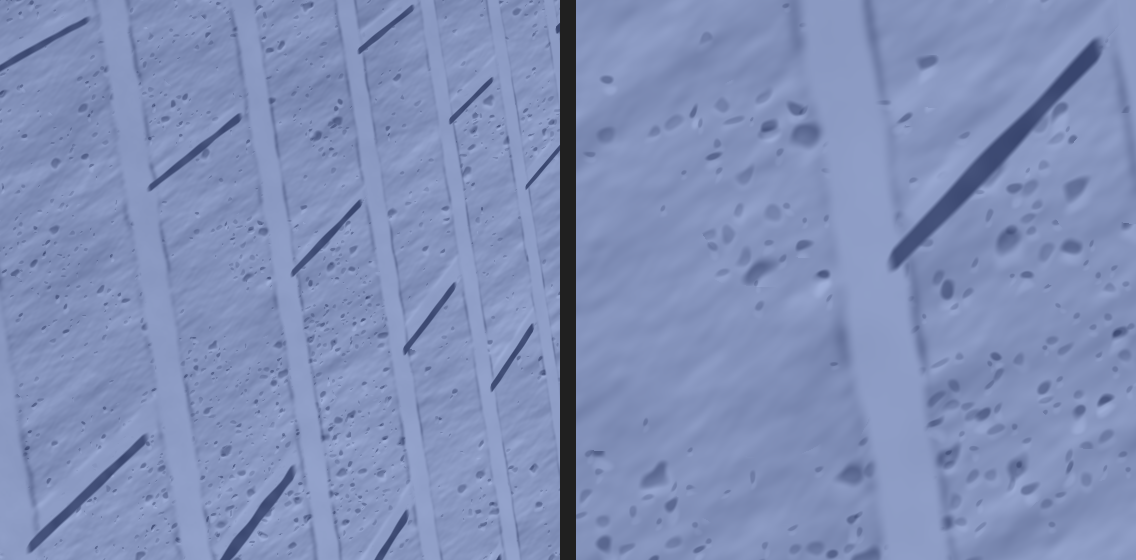
Left: the whole. Right: its middle third, enlarged.
This texture is drawn by a three.js fragment shader. Its source:

```glsl
// Painted brick wall seen at a slant: courses run between smooth mortar rails that
// crowd together to the right, with dark slots staggered along each course.
// A projective course index places rails and slots; noise adds pits and streaks.

varying vec2 vUv;

const vec3 SHADOW = vec3(0.21, 0.26, 0.42);
const vec3 PAINT  = vec3(0.58, 0.64, 0.80);

const float SLANT   = 0.155;  // sideways lean of the rails
const float FIRST_X = 0.276;  // rail zero at mid height
const float SPACING = 0.310;  // rail spacing before foreshortening
const float SHRINK  = 0.1453; // foreshortening per course
const float BRICK   = 0.661;  // brick length in course zero

float hash(vec2 p) {
  vec3 q = fract(p.xyx * 0.1031);
  q += dot(q, q.yzx + 33.33);
  return fract((q.x + q.y) * q.z);
}

float noise(vec2 p) {
  vec2 i = floor(p), f = fract(p);
  f = f * f * (3.0 - 2.0 * f);
  return mix(mix(hash(i), hash(i + vec2(1.0, 0.0)), f.x),
             mix(hash(i + vec2(0.0, 1.0)), hash(i + 1.0), f.x), f.y);
}

float fbm(vec2 p) {
  float sum = 0.0, amp = 0.5;
  for (int i = 0; i < 4; i++) {
    sum += amp * noise(p);
    p = p * 2.03 + 17.3;
    amp *= 0.5;
  }
  return sum;
}

// Continuous course index at a point, and its inverse along x
float courseAt(vec2 p) {
  float x = p.x + SLANT * (p.y - 0.5);
  return (x - FIRST_X) / (SPACING - SHRINK * x);
}

float courseX(float course, float y) {
  return (FIRST_X + SPACING * course) / (1.0 + SHRINK * course) - SLANT * (y - 0.5);
}

// Nearest slot of a column: signed distance above its line, and its index
vec2 nearestSlot(vec2 p, float column) {
  float depth = 1.0 + SHRINK * column;
  float phase = fract(0.405 + 0.325 * column + 0.04 * step(mod(column + 1.0, 3.0), 0.5));
  vec2 best = vec2(10.0, 0.0);
  for (int i = -1; i < 3; i++) {
    float k = float(i);
    float down = (phase + k) * BRICK / depth;
    vec2 mid = vec2(courseX(column + 0.45, 1.0 - down), 1.0 - down);
    float slope = 0.5 + 0.384 * mid.x + down * (0.307 + 0.768 * mid.x);
    float d = (p.y - mid.y - slope * (p.x - mid.x)) / sqrt(1.0 + slope * slope);
    if (abs(d) < abs(best.x)) best = vec2(d, k);
  }
  return vec2(best.x * depth, best.y);
}

// Scattered pits: x is the dark hollow, y the lit rim beside it
vec2 pits(vec2 q, float density) {
  vec2 cell = floor(q), result = vec2(0.0);
  for (int j = -1; j <= 1; j++) {
    for (int i = -1; i <= 1; i++) {
      vec2 id = cell + vec2(float(i), float(j));
      vec2 center = id + 0.2 + 0.6 * vec2(hash(id + 3.1), hash(id + 8.7));
      float size = hash(id + 21.3);
      float radius = mix(0.13, 0.38, size * size);
      vec2 away = (q - center) * vec2(0.65, 1.0);
      float present = step(hash(id + 47.9), density);
      float hollow = 1.0 - smoothstep(0.4 * radius, radius, length(away));
      float rim = 1.0 - smoothstep(0.3 * radius, 1.2 * radius, length(away + vec2(0.1, 0.24)));
      result = max(result, present * vec2(hollow, rim));
    }
  }
  return result;
}

void main() {
  vec2 p = vUv;
  vec2 grain = vec2(dot(p, vec2(0.8, 0.6)), dot(p, vec2(-0.6, 0.8)));
  float course = courseAt(p) + 0.02 * (noise(p * 34.0) - 0.5);
  float column = floor(course), across = fract(course);
  vec2 slot = nearestSlot(p + 0.004 * (noise(p * 42.0) - 0.5), column);
  float d = slot.x;
  float slotRand = hash(vec2(column + 11.0, slot.y + 5.0));
  float brickRand = hash(vec2(column + 31.0, slot.y + step(d, 0.0) + 9.0));

  // Brick face: diagonal streaks, relief and pits
  vec2 streak = grain * vec2(13.0, 32.0);
  float relief = fbm(streak) - fbm(streak + vec2(0.04, 0.2));
  float face = 0.785 + 0.24 * (fbm(grain * vec2(5.0, 9.0) + 40.0) - 0.47) - 0.7 * relief;
  float patchy = smoothstep(0.25, 0.75, noise(p * 9.0 + 5.0));
  float density = (0.1 + 0.4 * brickRand) * (0.3 + patchy);
  vec2 wobble = grain + 0.007 * vec2(noise(p * 90.0), noise(p * 90.0 + 31.0));
  vec2 hollows = pits(wobble * 40.0, density) + 0.55 * pits(wobble * 75.0 + 13.0, density);
  face += 0.14 * hollows.y - 0.42 * hollows.x;

  // Mortar: rails between courses and a raised bed above each slot
  float rail = 1.0 - smoothstep(0.07, 0.115, min(across, 1.0 - across));
  float bedTop = mix(0.018, 0.038, slotRand);
  float bed = smoothstep(-0.004, 0.003, d) * (1.0 - smoothstep(bedTop - 0.004, bedTop + 0.004, d));
  float mortar = 0.885 + 0.12 * (fbm(p * 22.0) - 0.47);
  float tone = mix(face, mortar, max(rail, 0.85 * bed));

  // Lit lip of the bed and broken shadows along the rails
  float lip = exp(-pow((d - bedTop) / 0.005, 2.0)) * (1.0 - rail);
  tone += 0.13 * lip * smoothstep(0.2, 0.7, noise(p * 30.0 + 9.0));
  float rightEdge = exp(-pow((across - 0.105) / 0.018, 2.0));
  float leftEdge = exp(-pow((across - 0.885) / 0.022, 2.0));
  float broken = smoothstep(0.4, 0.85, noise(vec2(course * 9.0, p.y * 26.0)));
  tone -= (0.22 * rightEdge + 0.17 * leftEdge) * (0.25 + broken);

  // Dark slot, tapered and uneven
  float ends = smoothstep(0.025, 0.07, across)
             * (1.0 - smoothstep(0.81, 0.87, across + 0.05 * slotRand));
  float halfWidth = mix(0.0045, 0.0085, hash(vec2(slotRand * 91.0, column)))
                  * (0.75 + 0.5 * noise(p * 28.0)) * (0.5 + 0.5 * ends);
  float gap = ends * (1.0 - smoothstep(halfWidth - 0.002, halfWidth + 0.002, abs(d)));
  tone = mix(tone, 0.03 + 0.16 * noise(p * 60.0), gap);

  // Soft light growing toward the lower right
  tone += 0.08 * smoothstep(0.5, 1.6, p.x + 1.0 - p.y) * (1.0 - gap);
  gl_FragColor = vec4(mix(SHADOW, PAINT, clamp(tone, 0.0, 1.12)), 1.0);
}
```
